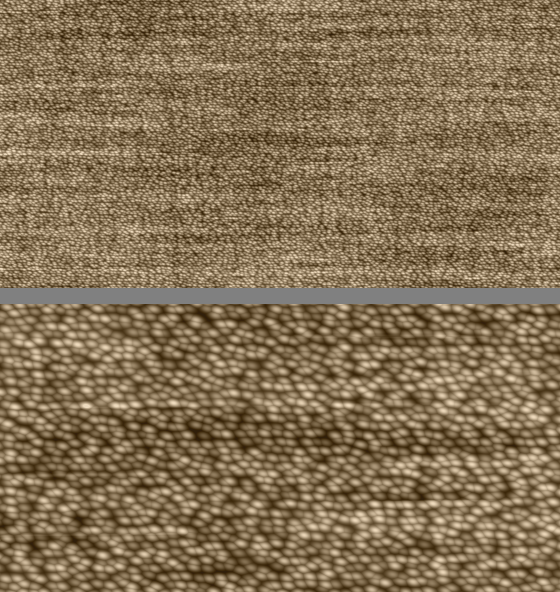
Top, the full canvas; bottom, a detail of the centre.
Give the GLSL for this texture, as a Shadertoy shader.

```glsl
// Worn tan denim: irregular twill grains, long horizontal slubs and faint vertical fading.

const float ROWS = 112.0;          // grains per canvas height
const float COLUMNS = 72.0;        // grains per same length across
const float TWILL_SHIFT = 0.60;    // sideways step of each row
const float SLANT = 0.26;          // tilt of a single grain
const float JITTER = 0.66;
const float GRAIN_MEAN = 0.52;
const float GRAIN_CONTRAST = 0.58;
const float GRAIN_GAMMA = 0.70;    // evens out dark gaps and bright tips
const float SLUB_LIGHT = 0.18;
const float BAND_CONTRAST = 0.25;
const float WARP_CONTRAST = 0.10;
const float PATCH_CONTRAST = 0.016;
const vec3 CLOTH = vec3(0.522, 0.442, 0.325);
const vec3 DARKEST = vec3(0.19, 0.12, 0.04);
const vec3 LIGHTEST = vec3(0.93, 0.86, 0.75);

float hash(vec2 p) {
    vec3 q = fract(vec3(p.xyx) * 0.1031);
    q += dot(q, q.yzx + 33.33);
    return fract((q.x + q.y) * q.z);
}

float noise(vec2 p) {
    vec2 cell = floor(p);
    vec2 f = fract(p);
    f = f * f * (3.0 - 2.0 * f);
    float low = mix(hash(cell), hash(cell + vec2(1, 0)), f.x);
    float high = mix(hash(cell + vec2(0, 1)), hash(cell + vec2(1, 1)), f.x);
    return mix(low, high, f.y);
}

// Cellular noise on a sheared grid: soft oval grains of random brightness.
float twillGrains(vec2 p) {
    vec2 g = p * vec2(COLUMNS, ROWS);
    float brightest = 0.0;
    for (int j = -1; j <= 1; j++) {
        float row = floor(g.y) + float(j);
        float x = g.x + row * TWILL_SHIFT;
        for (int i = -1; i <= 1; i++) {
            vec2 id = vec2(floor(x) + float(i), row);
            vec2 wander = vec2(hash(id + 17.3), hash(id + 71.9)) - 0.5;
            vec2 d = vec2(x, g.y) - id - 0.5 - JITTER * wander;
            d.y += SLANT * d.x;
            float tone = mix(0.5, 1.25, hash(id + 5.1));
            brightest = max(brightest, tone * exp(-4.0 * d.x * d.x - 5.0 * d.y * d.y));
        }
    }
    return pow(brightest, GRAIN_GAMMA);
}

// Layered sines keep the threads from running perfectly straight.
vec2 bendThreads(vec2 p) {
    p.y += 0.005 * sin(2.1 * p.x + 3.0 * p.y) + 0.001 * sin(9.0 * p.x - 5.0 * p.y);
    p.x += 0.003 * sin(7.0 * p.y + 2.0 * p.x);
    return p;
}

// Brightness of the cloth relative to its mean colour.
float clothTone(vec2 p) {
    vec2 q = bendThreads(p);
    float tone = GRAIN_CONTRAST * (twillGrains(q) - GRAIN_MEAN);

    // Long pale slubs and thin light and dark bands
    float thread = noise(vec2(2.6 * q.x + 40.0, 0.8 * ROWS * q.y));
    float broken = noise(vec2(24.0 * q.x, 0.8 * ROWS * q.y + 90.0));
    tone += SLUB_LIGHT * smoothstep(0.80, 0.96, thread) * mix(0.4, 1.0, broken);
    float bands = 0.50 * noise(vec2(1.8 * q.x, 34.0 * q.y + 13.0))
                + 0.50 * noise(vec2(4.5 * q.x, 74.0 * q.y + 57.0));
    tone += BAND_CONTRAST * (bands - 0.5);

    // Short vertical marks and soft, wide patches
    tone += WARP_CONTRAST * (noise(vec2(64.0 * q.x, 10.0 * q.y + 31.0)) - 0.5);
    tone += PATCH_CONTRAST * (sin(3.1 * p.x + 4.0 * p.y) + sin(6.7 * p.x - 5.3 * p.y + 1.7));
    return tone;
}

void mainImage(out vec4 fragColor, in vec2 fragCoord) {
    // Four samples smooth the fine weave
    float tone = 0.0;
    for (int k = 0; k < 4; k++) {
        vec2 offset = vec2(k % 2, k / 2) * 0.5 - 0.25;
        tone += 0.25 * clothTone((fragCoord + offset) / iResolution.y);
    }
    fragColor = vec4(clamp(CLOTH + tone, DARKEST, LIGHTEST), 1.0);
}
```
